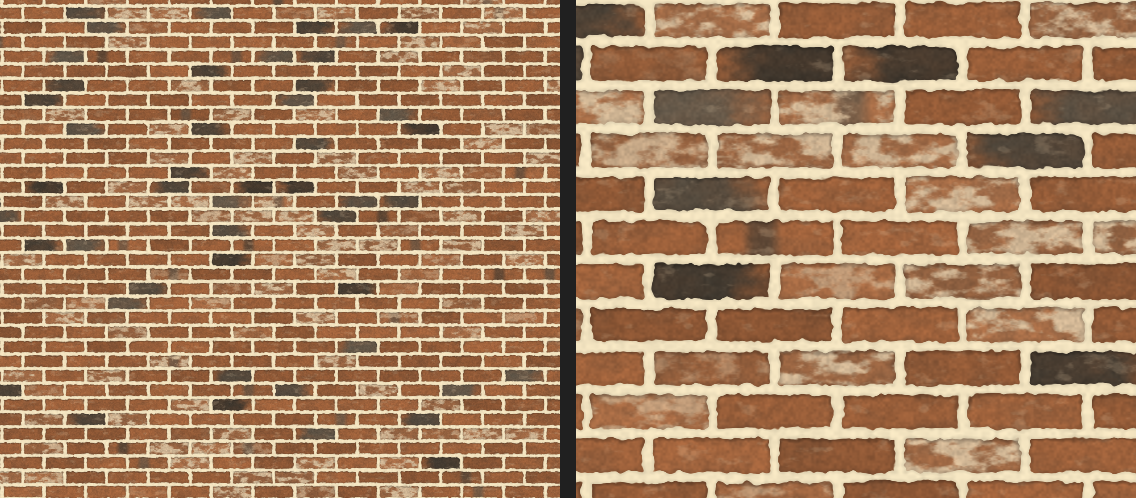
Left, the full canvas; right, a detail of the centre.
This texture is drawn by a Shadertoy shader. Its source:

```glsl
// Running-bond wall of weathered red bricks, some charred or whitewashed, in cream mortar.

const vec2 REPEATS = vec2(13.4, 34.32);   // bricks across, courses down
const vec2 PHASE = vec2(0.95, 0.6);       // shift of the first joint
const float BRICK_PITCH = 2.884;          // brick spacing in course heights
const float JOINT = 0.235;                // mortar width in course heights

const vec3 MORTAR = vec3(0.955, 0.895, 0.755);
const vec3 CLAY = vec3(0.60, 0.37, 0.225);
const vec3 CLAY_BROWN = vec3(0.52, 0.335, 0.215);
const vec3 CHARCOAL = vec3(0.29, 0.265, 0.225);
const vec3 LIMEWASH = vec3(0.82, 0.72, 0.59);

float hash(vec2 p) {
    vec3 q = fract(p.xyx * 0.1031);
    q += dot(q, q.yzx + 33.33);
    return fract((q.x + q.y) * q.z);
}

float valueNoise(vec2 p) {
    vec2 cell = floor(p), f = fract(p);
    f = f * f * (3.0 - 2.0 * f);
    float low = mix(hash(cell), hash(cell + vec2(1, 0)), f.x);
    float high = mix(hash(cell + vec2(0, 1)), hash(cell + 1.0), f.x);
    return mix(low, high, f.y);
}

float fbm(vec2 p) {
    float sum = 0.0, amplitude = 0.53;
    for (int i = 0; i < 4; i++) {
        sum += amplitude * valueNoise(p);
        p = p * 2.03 + 17.3;
        amplitude *= 0.5;
    }
    return sum;
}

float roundedBox(vec2 p, vec2 halfSize, float radius) {
    vec2 q = abs(p) - halfSize + radius;
    return length(max(q, 0.0)) + min(max(q.x, q.y), 0.0) - radius;
}

// Signed distance to a ragged brick; a few have one upper corner knocked off.
float brickShape(vec2 local, vec2 surface, vec2 id, float charred) {
    vec2 halfSize = 0.5 * (vec2(BRICK_PITCH, 1.0) - JOINT);
    halfSize += 0.035 * (vec2(hash(id + 31.0), hash(id + 47.0)) - 0.5);
    float side = hash(id + 5.0) < 0.3 ? -1.0 : 1.0;
    bool chipped = hash(id + 11.0) < mix(0.06, 0.5, charred);
    bool atCorner = local.x * side > 0.0 && local.y < 0.0;
    float radius = chipped && atCorner ? 0.26 : 0.05;
    float ragged = 0.09 * (valueNoise(surface * 4.5) - 0.5)
                 + 0.05 * (valueNoise(surface * 11.0) - 0.5);
    return roundedBox(local, halfSize, radius) + ragged;
}

vec3 brickColor(vec2 local, vec2 surface, vec2 id, float charred, float washed) {
    float blotch = fbm(surface * vec2(1.6, 2.6));
    vec3 color = mix(CLAY, CLAY_BROWN, smoothstep(0.4, 0.75, blotch) * 0.6);
    color *= mix(0.91, 1.08, hash(id + 3.0));

    // Soot fades towards one end; a few red bricks carry a small smudge.
    float side = hash(id + 19.0) < 0.5 ? -1.0 : 1.0;
    float soot = charred * smoothstep(-1.5, 0.0, local.x * side + blotch - 0.3);
    float smudged = step(hash(id + 23.0), 0.05) * (1.0 - charred);
    soot = max(soot, smudged * smoothstep(0.55, 0.15, abs(local.x + side * 0.3)) * 0.7);
    vec3 sootColor = CHARCOAL * mix(0.75, 1.3, hash(id + 29.0));
    color = mix(color, sootColor, soot * mix(0.75, 1.0, blotch));

    // Streaky remains of limewash, plus faint dust on every brick.
    float streaks = fbm(surface * vec2(2.2, 4.2) + 40.0);
    float wash = smoothstep(0.38, 0.68, streaks) * washed * 0.85 + washed * 0.12;
    float dust = smoothstep(0.58, 0.8, streaks) * 0.22;
    color = mix(color, LIMEWASH, max(wash, dust));

    // Fired grain.
    float grain = valueNoise(surface * 9.0) + valueNoise(surface * 17.0) - 1.0;
    return color * (1.0 + 0.11 * grain);
}

void mainImage(out vec4 fragColor, in vec2 fragCoord) {
    vec2 uv = fragCoord / iResolution.xy;
    vec2 grid = vec2(uv.x, 1.0 - uv.y) * REPEATS + PHASE;
    float pixel = REPEATS.y / iResolution.y;
    vec2 surface = grid * vec2(BRICK_PITCH, 1.0);

    // Every other course shifts by half a brick.
    grid.x += 0.5 * mod(floor(grid.y), 2.0);
    vec2 id = floor(grid);
    vec2 local = (fract(grid) - 0.5) * vec2(BRICK_PITCH, 1.0);

    float kind = hash(id + 71.0);
    float charred = step(kind, 0.105);
    float washed = smoothstep(0.72, 0.86, kind);
    float edge = brickShape(local, surface, id, charred);

    // Sandy mortar, slightly shaded beside the bricks.
    vec3 mortar = MORTAR * (0.97 + 0.06 * valueNoise(surface * 10.0));
    mortar *= mix(0.93, 1.0, smoothstep(0.0, 0.09, edge));

    // Worn rim, darkest along the upper edge.
    vec3 brick = brickColor(local, surface, id, charred, washed);
    float rim = smoothstep(-0.11, 0.0, edge);
    brick *= 1.0 - rim * mix(0.10, 0.26, smoothstep(0.1, -0.3, local.y));

    float coverage = smoothstep(0.6 * pixel, -0.6 * pixel, edge);
    fragColor = vec4(mix(mortar, brick, coverage), 1.0);
}
```
